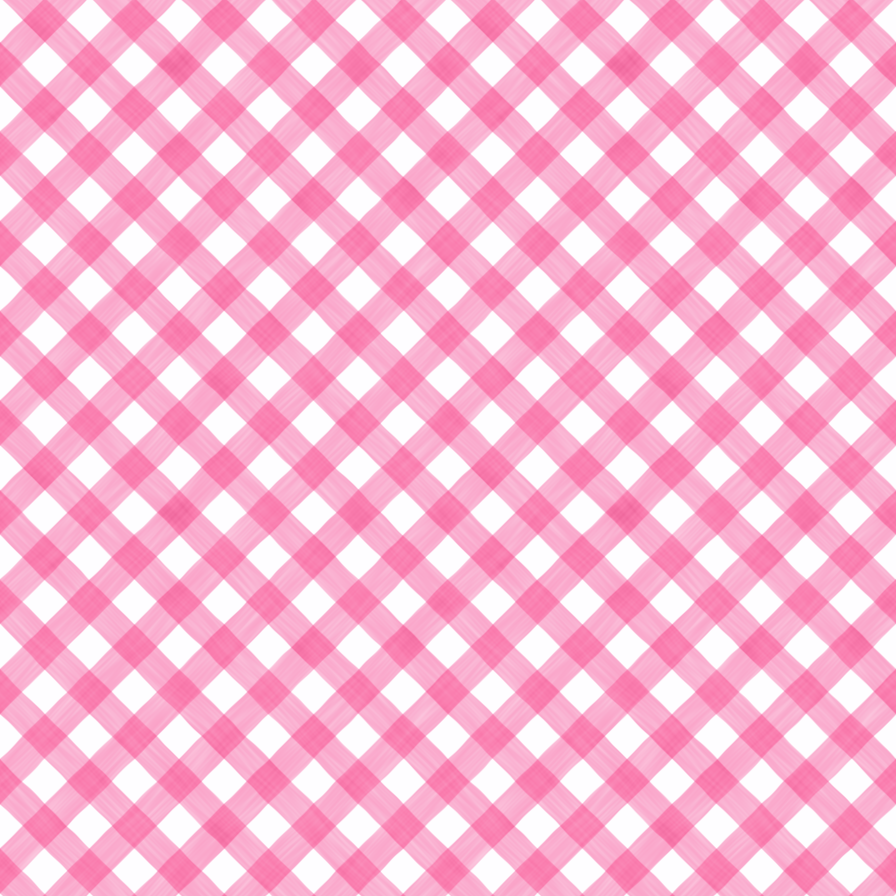
A WebGL 2 fragment shader for this pattern:

```glsl
#version 300 es
precision highp float;
// Diagonal pink gingham with brushed, watercolour-like stripes.

uniform vec2 u_resolution;
out vec4 outColor;

const float REPEATS = 10.0;         // checks across and down the canvas
const float WEAR_TILE = 5.0;        // checks after which the brush wear recurs
const float WHITE_HALF = 0.252;     // half width of the white gap, in checks
const float CHECK_SHIFT = 0.22;     // vertical offset of the checks

const vec3 PAPER = vec3(0.995, 0.993, 1.0);
const vec3 LIGHT_PINK = vec3(0.98, 0.67, 0.805);
const vec3 DARK_PINK = vec3(0.98, 0.485, 0.68);
const vec3 DEEP_PINK = vec3(0.90, 0.34, 0.56);

float hash(vec2 cell, float seed) {
  vec3 p = fract(vec3(cell.xyx) * vec3(0.1031, 0.1030, 0.0973) + seed * 0.137);
  p += dot(p, p.yzx + 33.33);
  return fract((p.x + p.y) * p.z);
}

// Wraps a noise cell so that the wear tiles along the canvas axes,
// which are the diagonals of stripe space.
vec2 wrapCell(vec2 cell, vec2 freq) {
  vec2 span = floor(WEAR_TILE * freq + 0.5);
  cell -= floor((cell.x + 0.5) / span.x) * span;
  cell.y = mod(cell.y + 0.5, 2.0 * span.y) - 0.5;
  return floor(cell + 0.5);
}

float cornerSlope(vec2 cell, vec2 offset, vec2 freq, float seed) {
  float angle = 6.28319 * hash(wrapCell(cell, freq), seed);
  return dot(vec2(cos(angle), sin(angle)), offset);
}

// Gradient noise; freq * WEAR_TILE should be whole.
float gradientNoise(vec2 q, vec2 freq, float seed) {
  vec2 p = q * freq;
  vec2 cell = floor(p);
  vec2 f = p - cell;
  vec2 u = f * f * f * (f * (f * 6.0 - 15.0) + 10.0);
  vec2 e = vec2(1.0, 0.0);
  float low = mix(cornerSlope(cell, f, freq, seed),
                  cornerSlope(cell + e.xy, f - e.xy, freq, seed), u.x);
  float high = mix(cornerSlope(cell + e.yx, f - e.yx, freq, seed),
                   cornerSlope(cell + e.xx, f - e.xx, freq, seed), u.x);
  return mix(low, high, u.y);
}

// Coverage of the stripes; q.x runs across them and q.y along them.
float stripeCover(vec2 q, float soft, float seed) {
  float wobble = 0.018 * gradientNoise(q, vec2(2.0, 3.0), seed);
  float fromGap = 0.5 - abs(fract(q.x) - 0.5);
  return smoothstep(-soft, soft, fromGap - WHITE_HALF + wobble);
}

// Paint density with long bristle streaks and slow washes.
float brushDensity(vec2 q, float seed) {
  q.x += 0.05 * gradientNoise(q, vec2(1.0, 1.0), seed + 1.0);
  float coarse = gradientNoise(q, vec2(9.0, 0.8), seed + 2.0);
  float fine = gradientNoise(q, vec2(22.0, 1.4), seed + 3.0);
  float wash = gradientNoise(q, vec2(1.4, 1.0), seed + 4.0);
  return 0.95 + 0.20 * coarse + 0.24 * fine + 0.16 * wash;
}

// Paper, one coat, two coats, then pooled pigment.
vec3 paintColor(float ink) {
  vec3 color = mix(PAPER, LIGHT_PINK, clamp(ink, 0.0, 1.0));
  color = mix(color, DARK_PINK, clamp(ink - 1.0, 0.0, 1.0));
  return mix(color, DEEP_PINK, clamp(ink - 2.0, 0.0, 1.0));
}

void main() {
  vec2 p = REPEATS * gl_FragCoord.xy / u_resolution;
  p.y += CHECK_SHIFT;

  // Rising and falling diagonals
  vec2 q = vec2(p.x + p.y, p.x - p.y);
  float soft = 1.0 * REPEATS * 1.414 / min(u_resolution.x, u_resolution.y);

  float coverA = stripeCover(q, soft, 11.0);
  float coverB = stripeCover(q.yx, soft, 23.0);
  float ink = coverA * brushDensity(q, 31.0) + coverB * brushDensity(q.yx, 47.0);

  // Scattered smudges, strongest where the stripes cross
  float smudge = smoothstep(0.22, 0.6, gradientNoise(q, vec2(1.2, 1.0), 61.0));
  ink += smudge * (0.12 * max(coverA, coverB) + 0.25 * coverA * coverB);

  outColor = vec4(paintColor(ink), 1.0);
}
```
